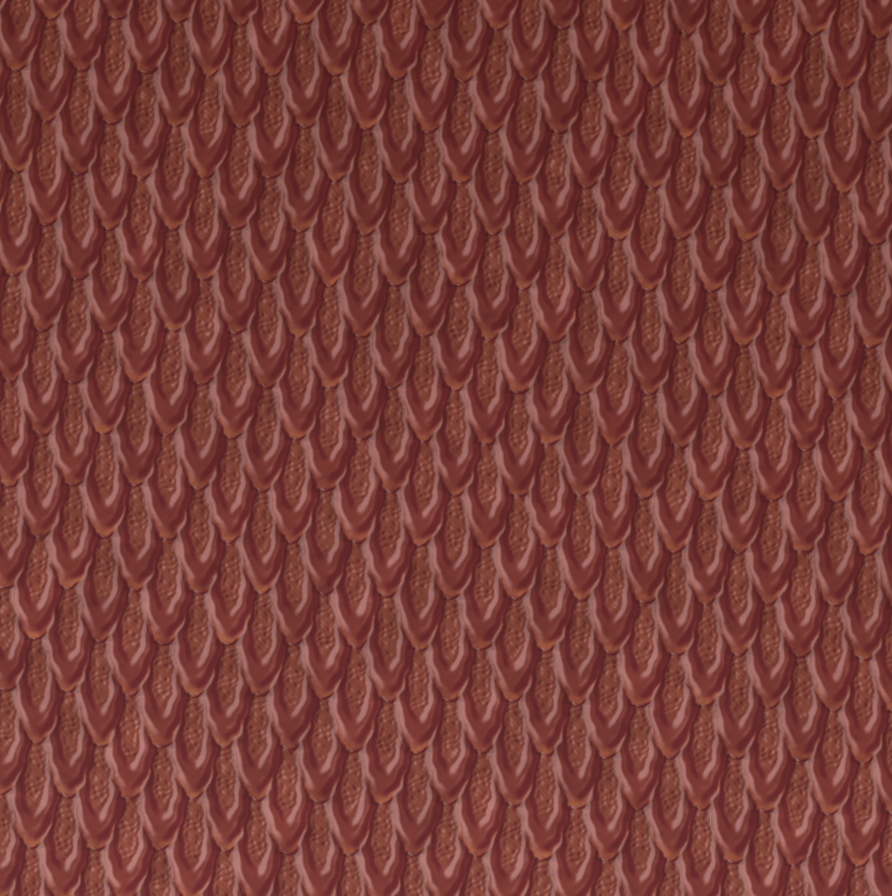
This pattern is drawn by a Shadertoy shader. Its source:

```glsl
// Embossed red leather of overlapping hanging feathers, each with a stippled core.
// Staggered rows are searched from the topmost layer down; nested U curves give
// a relief height, which is lit from the upper left by finite differences.

float hash(vec2 p) {
    return fract(sin(dot(p, vec2(127.1, 311.7))) * 4375.85);
}

// Layered sines, roughly -1 to 1
float mottle(vec2 p) {
    float sum = 0.0, gain = 0.5;
    for (int i = 0; i < 4; i++) {
        p = mat2(0.8, 0.6, -0.6, 0.8) * p * 1.8 + 1.7;
        sum += gain * sin(p.x + 1.3 * sin(p.y)) * sin(p.y + sin(p.x * 0.7));
        gain *= 0.75;
    }
    return sum;
}

// Returns height, U-curve level (0 axis, 1 outline), contact shadow, random tone
vec4 feather(vec2 p) {
    float shadow = 1.0;
    for (int layer = 0; layer < 3; layer++) {
        float row = floor(p.y) - float(layer);
        float x = p.x - 0.5 * mod(row, 2.0);
        float column = floor(x + 0.5);
        float tone = hash(vec2(column, row));
        vec2 q = vec2(x - column + 0.03 * (tone - 0.5), p.y - row);

        // Rounded tip at q.y = 0, straight sides above 1.2
        vec2 e = vec2(abs(q.x) / 0.4, max(1.2 - q.y, 0.0) / 1.2);
        float level = pow(pow(e.x, 1.75) + pow(e.y, 1.75), 1.0 / 1.75);
        if (level < 1.0) {
            float core = 0.33 + 0.06 * (tone - 0.5);
            float height = 0.085 * smoothstep(core, 0.64, level)
                         - 0.075 * smoothstep(0.72, 1.0, level)
                         + 0.007 * sin(level * 27.0) - 0.025 * q.y;
            // Grains in the core
            float grain = sin(46.0 * q.x + 2.0 * sin(11.0 * q.y + 6.0 * tone))
                        * sin(36.0 * q.y + 1.5 * sin(19.0 * q.x));
            height += 0.012 * grain * (1.0 - smoothstep(core, core + 0.1, level));
            return vec4(height, level, shadow, tone);
        }
        shadow *= mix(0.86, 1.0, smoothstep(1.0, 1.3, level));
    }
    return vec4(-0.1, 1.0, shadow, 0.5);
}

vec3 leather(vec2 uv) {
    // 14 feathers across, 17.3 staggered rows down, turned slightly clockwise
    float tilt = 0.022;
    vec2 turned = mat2(cos(tilt), sin(tilt), -sin(tilt), cos(tilt)) * (uv - 0.5) + 0.5;
    vec2 p = turned * vec2(14.0, 17.3) + vec2(-0.154, 0.245);
    // Uneven spacing and wobbly outlines
    p += 0.025 * vec2(sin(p.y * 1.3 + p.x), sin(p.x * 1.7 - p.y * 0.6));
    p += 0.014 * vec2(sin(p.y * 13.0 + 3.0 * sin(p.x * 5.0)),
                      sin(p.x * 17.0 + 2.0 * sin(p.y * 4.0)));

    vec4 f = feather(p);
    vec2 reach = vec2(0.028, 0.0);
    float slopeX = (feather(p + reach.xy).x - feather(p - reach.xy).x) / (2.0 * reach.x);
    float slopeY = (feather(p + reach.yx).x - feather(p - reach.yx).x) / (2.0 * reach.x);
    float wear = mottle(p * 2.6);
    float lit = clamp(0.95 * slopeX - 0.45 * slopeY + 0.16 * wear, -0.7, 0.8);

    // Brown core, red lobe, orange rim
    vec3 color = mix(vec3(0.48, 0.24, 0.185), vec3(0.45, 0.195, 0.17),
                     smoothstep(0.25, 0.5, f.y));
    float rim = smoothstep(0.78, 0.95, f.y) * clamp(0.6 + 0.6 * wear, 0.0, 1.0);
    color = mix(color, vec3(0.57, 0.31, 0.22), rim);
    color = mix(color, vec3(0.385, 0.14, 0.145), smoothstep(0.0, 0.6, -lit));
    color = mix(color, vec3(0.62, 0.405, 0.385), smoothstep(0.05, 0.75, lit));

    // Contact shadow, tone of each feather, mottling
    color *= f.z * (0.98 + 0.06 * f.w + 0.05 * wear);
    // Broad sheen, strongest toward the lower left
    float sheen = 1.0 - uv.y + 0.25 * (0.5 - uv.x);
    return color * (0.92 + 0.17 * sheen) + vec3(0.0, 0.02, 0.025) * sheen;
}

void mainImage(out vec4 fragColor, in vec2 fragCoord) {
    // Nine samples over a small patch of the canvas soften the overlaps
    vec3 color = vec3(0.0);
    for (int i = 0; i < 9; i++) {
        vec2 offset = vec2(i % 3, i / 3) - 1.0;
        color += leather(fragCoord / iResolution.xy + 0.0008 * offset);
    }
    fragColor = vec4(color / 9.0, 1.0);
}
```
